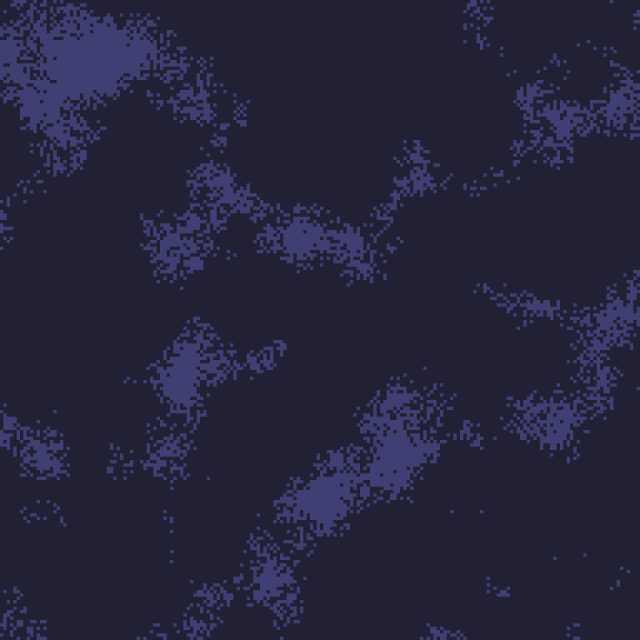
Write a Shadertoy shader that draws this texture.

```glsl
#define CELLS 192.0       // square cells along the canvas height
#define PATCH_SCALE 5.0   // largest patches per canvas height
#define OCTAVES 4
#define GAIN 0.5          // strength of each finer octave
#define THRESHOLD 0.30    // higher leaves fewer lit cells
#define GRAIN 0.40        // width of the speckled rim around patches
#define SEED 17u
#define NIGHT vec3(0.133, 0.126, 0.204)
#define INDIGO vec3(0.247, 0.247, 0.455)

// Integer hash to 0..1
float hash(vec2 cell, uint salt) {
    uvec2 q = uvec2(ivec2(cell));
    uint h = q.x * 1597334673u ^ q.y * 3812015801u ^ (salt + SEED) * 2654435769u;
    h = (h ^ (h >> 16)) * 2146121005u;
    h = (h ^ (h >> 15)) * 2221713035u;
    h ^= h >> 16;
    return float(h >> 8) / 16777216.0;
}

float slope(vec2 corner, vec2 offset, uint salt) {
    float angle = 6.28319 * hash(corner, salt);
    return dot(vec2(cos(angle), sin(angle)), offset);
}

float gradientNoise(vec2 p, uint salt) {
    vec2 i = floor(p), f = p - i;
    vec2 u = f * f * f * (f * (f * 6.0 - 15.0) + 10.0);
    vec2 e = vec2(1.0, 0.0);
    return mix(mix(slope(i, f, salt), slope(i + e.xy, f - e.xy, salt), u.x),
               mix(slope(i + e.yx, f - e.yx, salt), slope(i + e.xx, f - e.xx, salt), u.x), u.y);
}

// 1 for a lit cell: layered patches plus per-cell grain
float litCell(vec2 cell) {
    vec2 p = (cell + 0.5) / CELLS * PATCH_SCALE;
    float field = GRAIN * (hash(cell, 99u) - 0.5);
    float amplitude = 1.0;
    for (int i = 0; i < OCTAVES; i++) {
        field += amplitude * gradientNoise(p, uint(i));
        p = p * 2.0 + 0.37;
        amplitude *= GAIN;
    }
    return step(THRESHOLD, field);
}

void mainImage(out vec4 fragColor, in vec2 fragCoord) {
    vec2 p = fragCoord / iResolution.y * CELLS;
    float pixel = CELLS / iResolution.y;

    // Share of this pixel covered by each neighbouring cell
    vec2 cell = floor(p - 0.5 * pixel + 0.001);
    vec2 cover = clamp((p + 0.5 * pixel - cell - 1.0) / pixel, 0.0, 1.0);
    vec2 e = vec2(1.0, 0.0);
    float lit = mix(mix(litCell(cell), litCell(cell + e.xy), cover.x),
                    mix(litCell(cell + e.yx), litCell(cell + e.xx), cover.x), cover.y);

    fragColor = vec4(mix(NIGHT, INDIGO, lit), 1.0);
}
```
